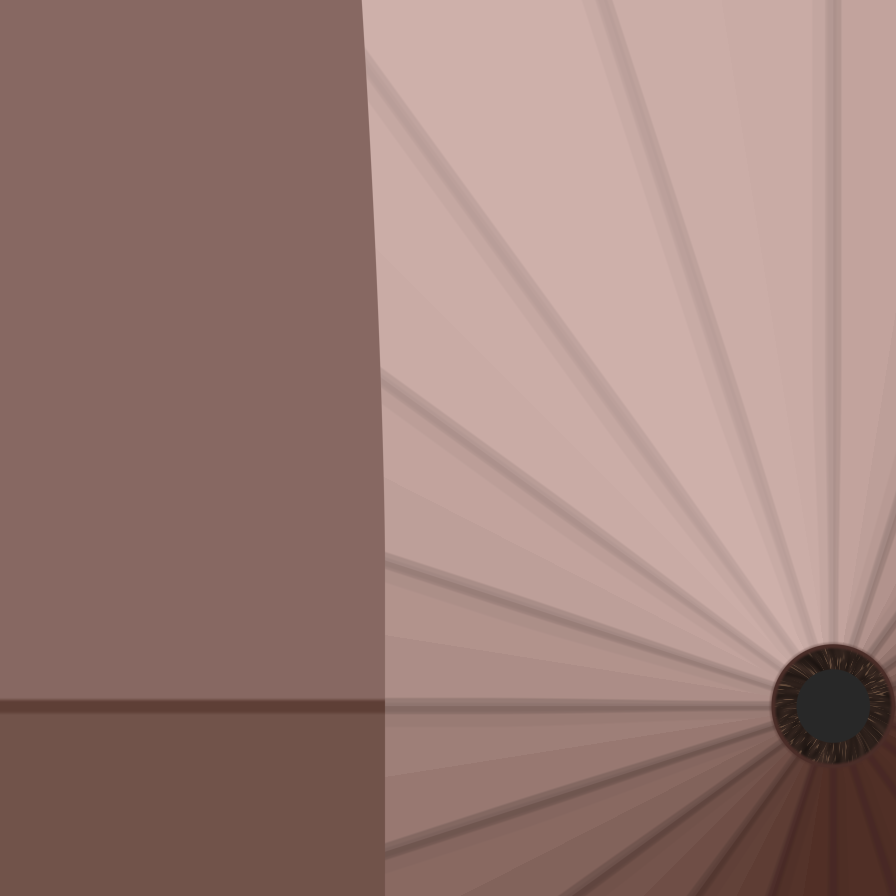
Write a Shadertoy shader that draws this background.

```glsl
// A fan of softly lit facets spreads from a small fibrous disc at the lower right,
// partly covered by a flat panel with a bowed edge and a horizontal seam on the left.
// Facets come from the polar angle cut into equal steps; the fibres are gradient noise.

#define HUB vec2(0.930, 0.212)
#define SECTORS 20.0
#define LIGHT_ANGLE 2.042
#define RIB_WIDTH 0.009
#define DISC_RADIUS 0.069
#define PUPIL_RADIUS 0.041
#define PANEL_EDGE 0.4297
#define PANEL_BOW 0.0526

const float TAU = 6.2831853;
const vec3 FACET_LIGHT = vec3(0.808, 0.690, 0.667);
const vec3 FACET_DARK = vec3(0.314, 0.184, 0.149);
const vec3 PANEL_UPPER = vec3(0.529, 0.408, 0.384);
const vec3 PANEL_LOWER = vec3(0.443, 0.325, 0.290);
const vec3 SEAM = vec3(0.370, 0.247, 0.212);
const vec3 RIM = vec3(0.290, 0.175, 0.155);
const vec3 IRIS = vec3(0.175, 0.125, 0.105);
const vec3 FIBRE = vec3(0.520, 0.400, 0.310);
const vec3 PUPIL = vec3(0.157);

vec2 hashGradient(vec2 cell) {
    vec2 h = vec2(dot(cell, vec2(127.1, 311.7)), dot(cell, vec2(269.5, 183.3)));
    return 2.0 * fract(sin(h) * 43758.5) - 1.0;
}

float gradientNoise(vec2 p) {
    vec2 i = floor(p), f = fract(p);
    vec2 u = f * f * f * (f * (f * 6.0 - 15.0) + 10.0);
    vec2 e = vec2(0.0, 1.0);
    float low = mix(dot(hashGradient(i), f),
                    dot(hashGradient(i + e.yx), f - e.yx), u.x);
    float high = mix(dot(hashGradient(i + e.xy), f - e.xy),
                     dot(hashGradient(i + 1.0), f - 1.0), u.x);
    return mix(low, high, u.y);
}

// Soft-edged strip that is 1 between lo and hi
float strip(float x, float lo, float hi, float soft) {
    return smoothstep(lo - soft, lo + soft, x) * (1.0 - smoothstep(hi - soft, hi + soft, x));
}

// Brightness of a facet facing the given angle
float facetTone(float angle) {
    float t = 0.5 + 0.5 * cos(angle - LIGHT_ANGLE);
    float shade = 1.0 - t;
    return clamp(t - 0.065 * sin(0.5 * TAU * t) - 0.08 * shade * shade * shade, 0.0, 1.0);
}

vec3 facetFan(vec2 p, float px) {
    float stepAngle = TAU / SECTORS;
    float rib = round(atan(p.y, p.x) / stepAngle);
    float ribAngle = rib * stepAngle;
    float d = dot(p, vec2(-sin(ribAngle), cos(ribAngle)));

    // Half-facet tones on either side of the nearest rib
    float before = facetTone((rib - 0.35) * stepAngle);
    float after = facetTone((rib + 0.35) * stepAngle);
    float tone = mix(before, after, smoothstep(-px, px, d));
    vec3 color = mix(FACET_DARK, FACET_LIGHT, tone);

    // Two-step rib with a faint shadow beside it
    float w = RIB_WIDTH * mix(0.6, 1.0, smoothstep(0.07, 0.4, length(p)));
    float mid = facetTone(ribAngle);
    float depth = 0.085 + 0.4 * mid * (1.0 - mid);
    float soft = max(px, 0.0015);
    float dark = depth * (0.75 * strip(d, -w, w, soft) + 0.25 * strip(d, -0.4 * w, 0.7 * w, soft));
    dark += 0.03 * strip(d, w, 2.6 * w, soft);
    color *= 1.0 - dark;

    // Warm tint on ribs in shade
    float tint = strip(d, -0.6 * w, 0.6 * w, soft) * (1.0 - smoothstep(0.0, 0.25, mid));
    return mix(color, vec3(0.280, 0.150, 0.150), 0.6 * tint);
}

vec3 fibrousDisc(vec2 p, float px) {
    float r = length(p);
    vec2 dir = p / max(r, 0.0001);
    float fine = gradientNoise(dir * 26.0 + r * 75.0);
    float broad = gradientNoise(dir * 7.0 + r * 40.0 + 9.0);
    vec3 color = IRIS * (1.0 + 0.7 * broad);
    color = mix(color, FIBRE, 0.65 * smoothstep(0.08, 0.5, fine + 0.3 * broad));
    color = mix(color, RIM, smoothstep(0.90, 0.97, r / DISC_RADIUS));
    return mix(PUPIL, color, smoothstep(-px, px, r - PUPIL_RADIUS));
}

vec3 sidePanel(float y, float px) {
    vec3 color = mix(PANEL_LOWER, PANEL_UPPER, smoothstep(-px, px, y - HUB.y));
    return mix(color, SEAM, strip(y, HUB.y - 0.008, HUB.y + 0.007, 0.003));
}

void mainImage(out vec4 fragColor, in vec2 fragCoord) {
    vec2 uv = fragCoord / iResolution.xy;
    float px = 0.75 / iResolution.y;
    vec2 p = uv - HUB;

    vec3 color = facetFan(p, px);

    // Disc with a thin soft rim
    float r = length(p);
    color = mix(color, RIM, 0.35 * (1.0 - smoothstep(0.0, 0.004, r - DISC_RADIUS)));
    color = mix(fibrousDisc(p, px), color, smoothstep(-px, px, r - DISC_RADIUS));

    // Panel whose upper edge bows to the left
    float edge = PANEL_EDGE - PANEL_BOW * pow(max(uv.y - 0.375, 0.0), 1.5) * 1.0;
    color = mix(sidePanel(uv.y, px), color, smoothstep(-px, px, uv.x - edge));

    fragColor = vec4(color, 1.0);
}
```
